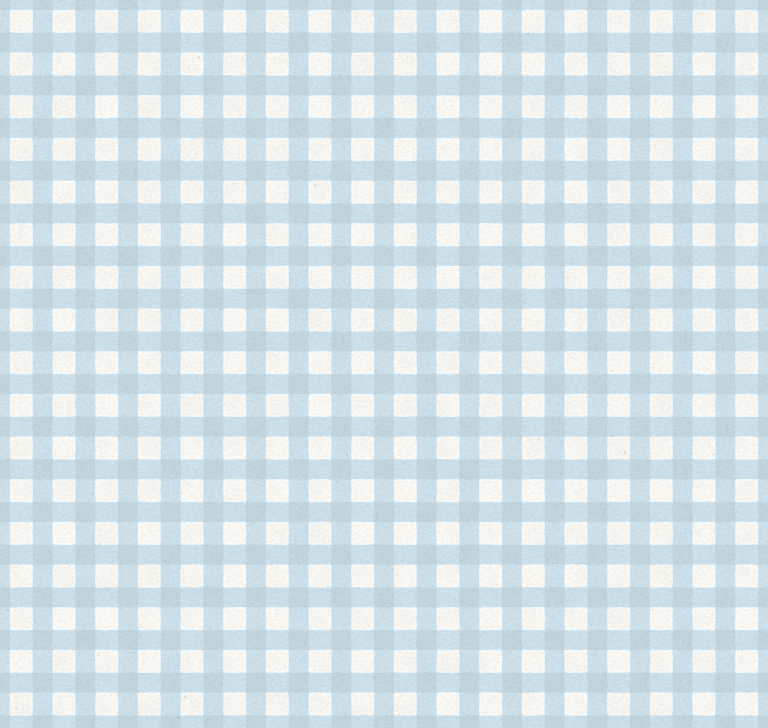
A Shadertoy shader for this pattern:

```glsl
// Pale blue gingham: rounded cream squares with a bright rim, separated by
// translucent bands that darken where they cross. Distance functions shape one
// repeat; gradient noise adds wobbling edges, woven grain, mottling and specks.

#define COLUMNS 18.0        // repeats across the canvas width
#define HALF_SQUARE 0.268   // half side of a square, in repeats
#define CORNER 0.045        // corner radius
#define RIM 0.042           // width of the bright rim
#define WOBBLE 0.012        // edge irregularity
#define GRAIN 0.065         // strength of the weave
#define SPECK_CHANCE 0.07   // share of half-repeat cells holding a speck
#define CREAM vec3(0.965, 0.961, 0.938)
#define RIM_WHITE vec3(0.958, 0.975, 0.972)
#define BAND_BLUE vec3(0.797, 0.873, 0.914)
#define CROSS_BLUE vec3(0.757, 0.829, 0.868)
#define SPECK_GREY vec3(0.66, 0.70, 0.72)

// Integer hash giving two values in 0..1
vec2 hash2(vec2 cell) {
    uvec2 q = uvec2(ivec2(cell)) * uvec2(1597334673u, 3812015801u);
    uint h = (q.x ^ q.y) * 1597334673u;
    h = (h ^ (h >> 15u)) * 2246822519u;
    h ^= h >> 13u;
    return vec2(h & 65535u, h >> 16u) / 65535.0;
}

float cornerSlope(vec2 cell, vec2 offset) {
    float angle = 6.28318 * hash2(cell).x;
    return dot(vec2(cos(angle), sin(angle)), offset);
}

// Gradient noise, roughly -0.7..0.7
float gradientNoise(vec2 p) {
    vec2 i = floor(p), f = p - i;
    vec2 u = f * f * f * (f * (f * 6.0 - 15.0) + 10.0);
    vec2 e = vec2(1.0, 0.0);
    float low = mix(cornerSlope(i, f), cornerSlope(i + e, f - e), u.x);
    float high = mix(cornerSlope(i + e.yx, f - e.yx), cornerSlope(i + 1.0, f - 1.0), u.x);
    return mix(low, high, u.y);
}

float roundedSquare(vec2 p, float halfSide, float radius) {
    vec2 q = abs(p) - halfSide + radius;
    return length(max(q, 0.0)) + min(max(q.x, q.y), 0.0) - radius;
}

// Smooth coverage of the region where d < 0
float cover(float d, float soft) {
    return 1.0 - smoothstep(-soft, soft, d);
}

// Fine horizontal fibres over a coarser, slightly vertical slub
float weave(vec2 p) {
    float fibres = gradientNoise(p * vec2(9.0, 22.0));
    float threads = gradientNoise(p * vec2(17.0, 13.0) + 71.3);
    float tooth = gradientNoise(p * 25.0 + 137.7);
    return 0.45 * fibres + 0.35 * threads + 0.45 * tooth;
}

// One sparse dot per chosen half-repeat cell
float specks(vec2 p, float soft) {
    vec2 cell = floor(p * 2.0);
    vec2 pick = hash2(cell + 311.0);
    vec2 center = 0.2 + 0.6 * hash2(cell + 907.0);
    float radius = mix(0.012, 0.028, pick.y);
    float d = length(fract(p * 2.0) - center) * 0.5 - radius;
    return step(pick.x, SPECK_CHANCE) * cover(d, soft);
}

void mainImage(out vec4 fragColor, in vec2 fragCoord) {
    // Repeat units, measured from the top left corner
    vec2 p = vec2(fragCoord.x, iResolution.y - fragCoord.y) * COLUMNS / iResolution.x;
    float soft = 0.8 * COLUMNS / iResolution.x;

    // Local coordinates with hand-printed edges
    vec2 wobble = vec2(gradientNoise(p * 5.0 + 19.1), gradientNoise(p * 5.0 + 53.7));
    vec2 local = fract(p) - 0.5 + WOBBLE * wobble;

    // Bands and their crossings
    vec2 inBand = smoothstep(-soft, soft, abs(local) - HALF_SQUARE);
    vec3 color = mix(BAND_BLUE, CROSS_BLUE, inBand.x * inBand.y);

    // Square with a bright rim around its cream middle
    float square = roundedSquare(local, HALF_SQUARE, CORNER);
    vec3 paper = mix(RIM_WHITE, CREAM, cover(square + RIM, soft));
    float inSquare = cover(square, soft);
    color = mix(color, paper, inSquare);

    // Weave, broad mottling, slight change per repeat, and specks
    float grain = weave(p);
    float mottle = gradientNoise(p * 1.7 + 211.0);
    float tint = hash2(floor(p) + 41.0).x - 0.5;
    color *= 1.0 + GRAIN * grain + 0.014 * mottle + 0.008 * tint * inSquare;
    color = mix(color, SPECK_GREY, 0.4 * specks(p, soft));

    fragColor = vec4(clamp(color, 0.0, 1.0), 1.0);
}
```
